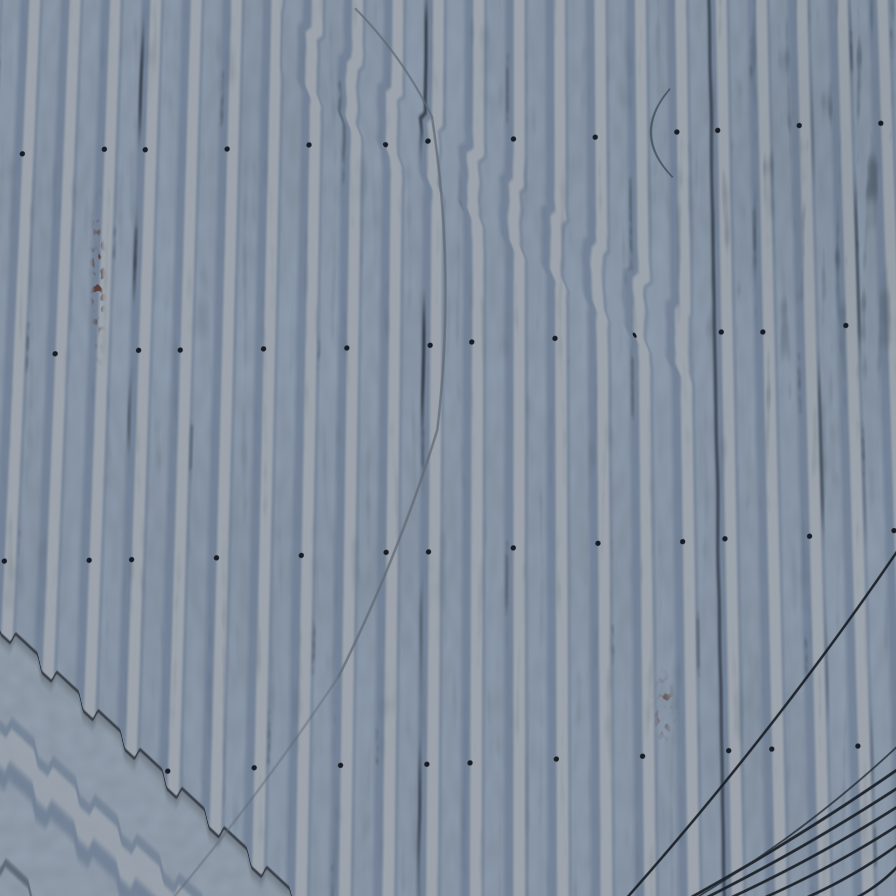
Reproduce this texture procedurally as a WebGL 2 fragment shader.

```glsl
#version 300 es
precision highp float;
// Weathered blue-grey ribbed metal roof with screws, lapped sheets, a gutter and loose cables.
uniform vec2 u_resolution;
out vec4 fragColor;

const vec3 PAN = vec3(0.525, 0.58, 0.645);
const vec3 SHADE = vec3(0.425, 0.485, 0.57);
const vec3 CREST = vec3(0.61, 0.64, 0.675);
const vec3 GRIME = vec3(0.25, 0.30, 0.35);
const vec3 INK = vec3(0.09, 0.11, 0.14);
const vec3 RUST = vec3(0.36, 0.25, 0.22);

float hash(vec2 p) {
  p = fract(p * vec2(0.1031, 0.1137));
  p += dot(p, p.yx + 33.33);
  return fract((p.x + p.y) * p.x * 17.0);
}

vec2 gradient(vec2 cell) {
  float angle = 6.2832 * hash(cell);
  return vec2(cos(angle), sin(angle));
}

// Gradient noise, roughly -0.7 to 0.7
float noise(vec2 p) {
  vec2 i = floor(p), f = fract(p), w = f * f * (3.0 - 2.0 * f), e = vec2(1, 0);
  float low = mix(dot(gradient(i), f), dot(gradient(i + e), f - e), w.x);
  float high = mix(dot(gradient(i + e.yx), f - e.yx), dot(gradient(i + 1.0), f - 1.0), w.x);
  return mix(low, high, w.y);
}

float band(float x, float a, float b, float soft) {
  return smoothstep(a - soft, a + soft, x) - smoothstep(b - soft, b + soft, x);
}

float spot(vec2 p, vec2 center, vec2 radius) {
  vec2 q = (p - center) / radius;
  return exp(-dot(q, q));
}

// Coverage of a bowed line from a to b; bow is positive to the left of its direction
float cable(vec2 p, vec2 a, vec2 b, float bow, float width, float px) {
  vec2 d = b - a;
  float t = clamp(dot(p - a, d) / dot(d, d), 0.0, 1.0);
  vec2 onLine = a + d * t + normalize(vec2(-d.y, d.x)) * bow * 4.0 * t * (1.0 - t);
  return 1.0 - smoothstep(width - px, width + px, length(p - onLine));
}

float ribPitch(float y) { return 0.0487 - 0.00365 * y; }

// Sideways jog where the sheets are buckled along a diagonal
float buckle(vec2 p) {
  float d = p.y - 0.935 + 0.75 * (p.x - 0.34);
  float jog = band(d, -0.035, 0.035, 0.007) + 0.5 * noise(vec2(d * 45.0, p.x * 20.0));
  return 0.0055 * jog * band(d, -0.06, 0.06, 0.02) * band(p.x, 0.32, 0.77, 0.02);
}

// Four rows of screws, each missing some ribs in a cycle of seven
float screws(vec2 p, float rib, float u, float pitch, float px) {
  float cover = 0.0;
  for (int k = 0; k < 4; k++) {
    float row = float(k);
    float cycle = mod(rib - mod(row, 2.0), 7.0);
    float on = step(mod(4.0 * cycle + 2.0, 7.0), 3.5);
    float y = 0.83 - 0.222 * row - 0.003 * row * row + 0.012 * p.x + 0.022 * p.x * p.x;
    y += 0.004 * (hash(vec2(rib, row)) - 0.5);
    float d = length(vec2((u + 0.13) * pitch, p.y - y));
    cover += on * (1.0 - smoothstep(0.0029 - px, 0.0029 + px, d));
  }
  return cover;
}

vec3 roof(vec2 p, float rib, float u, float pitch, float px) {
  float soft = 0.035 + px / pitch;
  vec3 c = PAN * (1.0 + 0.05 * noise(p * vec2(9.0, 4.0)) + 0.05 * noise(p * vec2(90.0, 30.0)));
  c = mix(c, SHADE, 0.75 * band(u, -0.34, -0.1, 0.08));
  c = mix(c, SHADE, 0.55 * band(u, 0.12, 0.22, 0.05));
  c = mix(c, CREST, band(u, -0.12, 0.14, soft));
  // Grime streaks, heavier at the upper right
  float dirty = spot(p, vec2(0.93, 0.82), vec2(0.13, 0.25));
  float streak = noise(vec2(p.x * 130.0, p.y * 7.0)) + 0.4 * noise(p * vec2(60.0, 40.0));
  c = mix(c, GRIME, smoothstep(0.1, 0.8, streak) * (0.16 + 0.5 * dirty) + 0.08 * dirty);
  // Broken scratches beside the ribs
  float side = hash(vec2(rib, 4.0)) < 0.5 ? -0.28 : 0.2;
  float wear = smoothstep(0.25, 0.45, noise(vec2(rib * 7.3, p.y * 9.0)) + 0.15 * noise(p * 90.0));
  c = mix(c, GRIME, 0.6 * wear * band(u, side - 0.03, side + 0.03, soft));
  // Sheet laps at every seventh rib, fully open on the right one
  float lap = step(abs(mod(rib, 7.0) - 3.0), 0.5);
  float open = rib > 15.0 ? 0.85 : smoothstep(-0.1, 0.2, noise(vec2(rib * 3.7, p.y * 6.0)));
  float crackAt = -0.29 + 0.04 * noise(vec2(rib, p.y * 12.0));
  c = mix(c, INK, 0.8 * lap * open * band(u, crackAt - 0.03, crackAt + 0.03, soft));
  float rightEdge = band(rib, 18.5, 20.5, 0.1) * smoothstep(-0.1, 0.3, noise(vec2(rib, p.y * 5.0)));
  c = mix(c, INK, 0.6 * rightEdge * band(u, 0.17, 0.22, soft));
  // Rust flakes
  float flakes = smoothstep(0.05, 0.3, noise(p * vec2(170.0, 110.0)));
  float rust = spot(p, vec2(0.109, 0.69), vec2(0.005, 0.055)) + 0.6 * spot(p, vec2(0.741, 0.21), vec2(0.008, 0.025));
  c = mix(c, RUST, clamp(rust * flakes * 1.4, 0.0, 1.0));
  return mix(c, INK, screws(p, rib, u, pitch, px));
}

// Sloping flashing and gutter, by distance g below the roof edge
vec3 gutter(vec2 p, float g, float px) {
  vec3 c = mix(PAN, CREST, 0.3) * (1.0 + 0.05 * noise(p * 60.0));
  c = mix(c, SHADE, 0.7 * band(g, 0.098, 0.112, 0.005));
  c = mix(c, CREST, 0.7 * band(g, 0.112, 0.15, 0.004));
  c = mix(c, SHADE, 0.8 * band(g, 0.15, 0.172, 0.008));
  c = mix(c, GRIME, 0.6 * band(g, 0.262, 0.272, 0.003 + px));
  return c * (1.0 - 0.2 * smoothstep(0.0, 0.02, 0.02 - g));
}

void main() {
  vec2 p = gl_FragCoord.xy / u_resolution;
  float px = 0.8 / min(u_resolution.x, u_resolution.y);
  float pitch = ribPitch(p.y);
  float r = (p.x + buckle(p) - 0.579) / pitch + 12.0;
  float rib = floor(r + 0.5), u = r - rib;
  vec3 c = roof(p, rib, u, pitch, px);

  // Ragged lower edge, ribs overhanging the gutter
  float g = 0.31 - p.y - 0.93 * p.x - 0.016 * band(u, -0.2, 0.15, 0.08);
  c = mix(c, gutter(p, g, px), smoothstep(-px, px, g));
  c = mix(c, INK, 0.65 * band(g, -0.001, 0.003, 0.001 + px));

  // Thin faded cord lying over the sheets
  float cord = cable(p, vec2(0.397, 0.99), vec2(0.482, 0.87), 0.006, 0.0012, px);
  cord = max(cord, cable(p, vec2(0.482, 0.87), vec2(0.488, 0.52), 0.012, 0.0014, px));
  cord = max(cord, cable(p, vec2(0.488, 0.52), vec2(0.378, 0.245), 0.006, 0.0014, px));
  cord = max(cord, 0.6 * cable(p, vec2(0.378, 0.245), vec2(0.195, 0.0), 0.004, 0.0014, px));
  c = mix(c, vec3(0.37, 0.41, 0.45), 0.75 * cord);
  c = mix(c, GRIME, 0.8 * cable(p, vec2(0.747, 0.9), vec2(0.75, 0.803), -0.022, 0.0013, px));

  // Dark cables at the lower right
  float wires = cable(p, vec2(0.697, -0.005), vec2(1.005, 0.39), -0.008, 0.0014, px);
  wires = max(wires, 0.8 * cable(p, vec2(0.78, 0.0), vec2(1.01, 0.175), -0.008, 0.001, px));
  for (int k = 0; k < 6; k++) {
    float n = float(k);
    vec2 start = vec2(0.765 + 0.012 * n + 0.005 * n * n, -0.005);
    wires = max(wires, cable(p, start, vec2(1.01, 0.147 - 0.021 * n), -0.004, 0.0013 + 0.0007 * hash(vec2(n, 2.0)), px));
  }
  fragColor = vec4(mix(c, INK, 0.92 * wires), 1.0);
}
```
